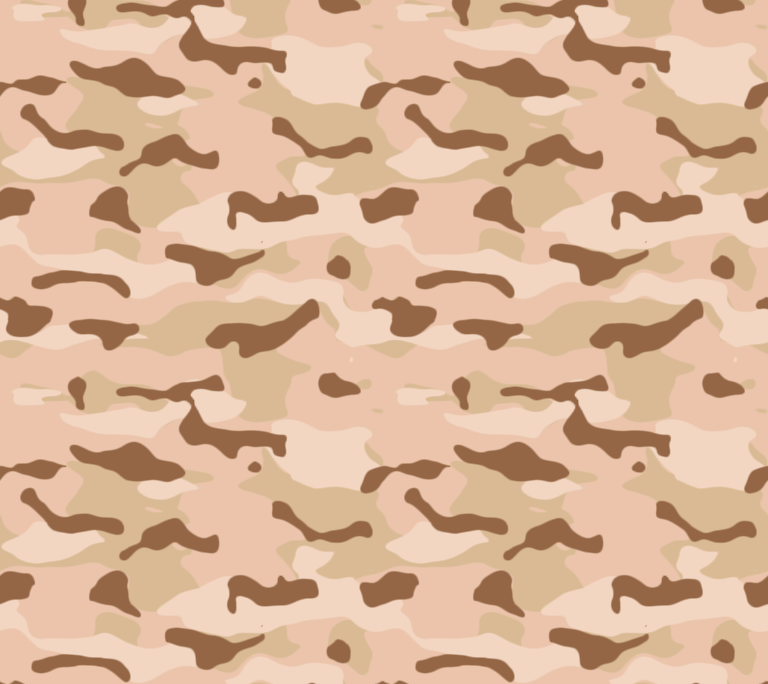
A Shadertoy shader for this pattern:

```glsl
const vec3 SAND  = vec3(0.92, 0.77, 0.67);
const vec3 KHAKI = vec3(0.85, 0.73, 0.58);
const vec3 CREAM = vec3(0.95, 0.84, 0.76);
const vec3 BROWN = vec3(0.58, 0.40, 0.27);

const float TILES_ACROSS = 2.0;          // repeats over the canvas width
const vec2  KHAKI_CELLS = vec2(4.0, 7.0);
const vec2  CREAM_CELLS = vec2(3.0, 8.0);
const vec2  BLOB_CELLS  = vec2(3.0, 6.0); // even row count keeps the stagger seamless
const vec2  WARP_CELLS  = vec2(9.0, 12.0);
const vec2  RIPPLE_CELLS = vec2(15.0, 19.0);
const float KHAKI_LEVEL = 0.045;
const float CREAM_LEVEL = 0.135;
const float DETAIL = 0.45;               // weight of the second octave
const float WARP   = 0.05;
const float RIPPLE = 0.03;
const float JITTER = 0.4;
const float BEND   = 1.2;
const float BLEND  = 0.03;               // rounding where blobs join
const vec2  REACH_RANGE  = vec2(0.015, 0.12);
const vec2  RADIUS_RANGE = vec2(0.016, 0.028);

float hash(vec2 p, float seed) {
    return fract(sin(dot(p, vec2(127.1, 311.7)) + seed * 74.7) * 43758.5453);
}

// Gradient noise that repeats every tile
float slope(vec2 cell, vec2 offset, vec2 f, vec2 cells, float seed) {
    float angle = 6.2832 * hash(mod(cell + offset, cells), seed);
    return dot(vec2(cos(angle), sin(angle)), f - offset);
}

float noise(vec2 p, vec2 cells, float seed) {
    vec2 q = p * cells, i = floor(q), f = fract(q);
    vec2 u = f * f * (3.0 - 2.0 * f);
    float low  = mix(slope(i, vec2(0, 0), f, cells, seed),
                     slope(i, vec2(1, 0), f, cells, seed), u.x);
    float high = mix(slope(i, vec2(0, 1), f, cells, seed),
                     slope(i, vec2(1, 1), f, cells, seed), u.x);
    return mix(low, high, u.y);
}

float patches(vec2 p, vec2 cells, float seed) {
    return noise(p, cells, seed) + DETAIL * noise(p, cells * 2.0, seed + 1.0);
}

float smoothMin(float a, float b) {
    float h = max(BLEND - abs(a - b), 0.0) / BLEND;
    return min(a, b) - h * h * BLEND * 0.25;
}

// Limb from the origin to tip, thinner toward the tip
float limb(vec2 p, vec2 tip, float radius) {
    float t = clamp(dot(p, tip) / dot(tip, tip), 0.0, 1.0);
    return length(p - tip * t) - radius * mix(1.25, 0.85, t);
}

// Distance to scattered bent blobs
float blobs(vec2 p) {
    float d = 1.0;
    for (int y = -1; y <= 1; y++) {
        float row = floor(p.y * BLOB_CELLS.y) + float(y);
        float stagger = 0.5 * mod(row, 2.0);
        for (int x = -1; x <= 1; x++) {
            float col = floor(p.x * BLOB_CELLS.x - stagger) + float(x);
            vec2 id = mod(vec2(col, row), BLOB_CELLS);
            vec2 jitter = JITTER * (vec2(hash(id, 1.0), hash(id, 2.0)) - 0.5);
            vec2 q = p - (vec2(col + stagger, row) + 0.5 + jitter) / BLOB_CELLS;
            float reach = mix(REACH_RANGE.x, REACH_RANGE.y,
                              smoothstep(0.0, 0.6, hash(id, 3.0)));
            float radius = mix(RADIUS_RANGE.x, RADIUS_RANGE.y, hash(id, 4.0));
            vec2 leftTip  = reach * vec2(-1.0, BEND * (hash(id, 5.0) - 0.5));
            vec2 rightTip = reach * vec2( 1.0, BEND * (hash(id, 6.0) - 0.5));
            float blob = smoothMin(limb(q, leftTip, radius), limb(q, rightTip, radius));
            d = smoothMin(d, blob);
        }
    }
    return d;
}

// Coverage of the region where the field is positive
float cover(float field) {
    return smoothstep(-1.0, 1.0, field / max(fwidth(field), 1e-5));
}

void mainImage(out vec4 fragColor, in vec2 fragCoord) {
    vec2 p = fragCoord / iResolution.x * TILES_ACROSS;
    vec2 warped = p + WARP * vec2(noise(p, WARP_CELLS, 11.0), noise(p, WARP_CELLS, 12.0));

    float khaki = patches(warped, KHAKI_CELLS, 21.0) - KHAKI_LEVEL;
    float cream = patches(warped, CREAM_CELLS, 31.0) - CREAM_LEVEL;
    float brown = RIPPLE * noise(p, RIPPLE_CELLS, 41.0) - blobs(warped);

    // Layers from back to front
    vec3 color = mix(SAND, KHAKI, cover(khaki));
    color = mix(color, CREAM, cover(cream));
    color = mix(color, BROWN, cover(brown));
    fragColor = vec4(color, 1.0);
}
```
